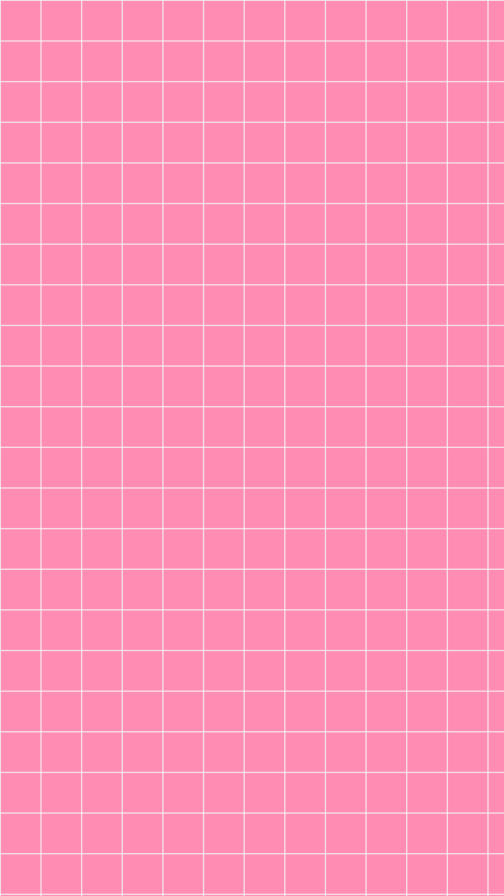
Write a WebGL 2 fragment shader that draws this pattern.

```glsl
#version 300 es
precision highp float;
// Square grid of hairline white rules on flat pink.

#define CELLS_ACROSS 12.403               // cells over the canvas width
#define LINE_WIDTH 0.00198                // in canvas widths
#define ORIGIN vec2(0.0007, 0.0007)       // first crossing, from the top left
#define FILTER_PIXELS 1.4                 // width of the edge smoothing
#define PINK vec3(1.0, 0.549, 0.698)
#define LINE_WHITE vec3(0.95, 0.985, 0.985)

uniform vec2 u_resolution;
out vec4 fragColor;

// Signed distance to the nearest rule on each axis, in canvas widths.
vec2 ruleDistance(vec2 p) {
    float pitch = 1.0 / CELLS_ACROSS;
    return (fract((p - ORIGIN) / pitch + 0.5) - 0.5) * pitch;
}

// Share of the smoothing window that a rule covers on each axis.
vec2 ruleCoverage(vec2 dist, float window) {
    vec2 high = min(dist + 0.5 * window, vec2(0.5 * LINE_WIDTH));
    vec2 low = max(dist - 0.5 * window, vec2(-0.5 * LINE_WIDTH));
    return clamp((high - low) / window, 0.0, 1.0);
}

void main() {
    // Canvas widths, measured from the top left so cells stay square.
    vec2 p = vec2(gl_FragCoord.x, u_resolution.y - gl_FragCoord.y) / u_resolution.x;

    vec2 cover = ruleCoverage(ruleDistance(p), FILTER_PIXELS / u_resolution.x);

    // Union of the vertical and horizontal rules.
    float ink = 1.0 - (1.0 - cover.x) * (1.0 - cover.y);
    fragColor = vec4(mix(PINK, LINE_WHITE, ink), 1.0);
}
```
